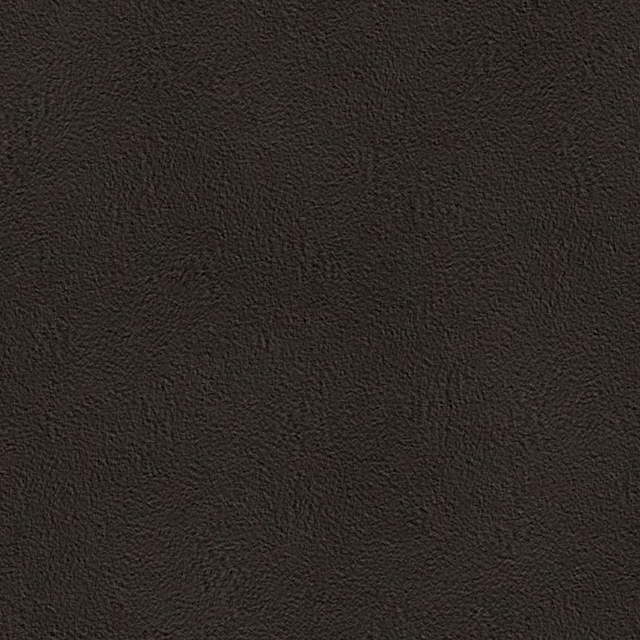
A Shadertoy shader for this texture:

```glsl
// Dark brown, finely grained matte surface with faint raised patches under slanting light.

const vec3  BASE_COLOR     = vec3(0.180, 0.157, 0.144);
const vec3  RELIEF_COLOR   = vec3(1.00, 0.95, 0.98);   // how relief shading shifts each channel
const vec3  WARM_TINT      = vec3(0.012, -0.005, -0.001);
const float GRAIN_SCALE    = 170.0;                    // grain cells across the canvas
const float FINE_RATIO     = 1.8;                      // fine grain relative to main grain
const float FINE_AMOUNT    = 0.65;
const float GRAIN_UNEVEN   = 0.8;                      // local change of grain strength
const float SPECKLE_SCALE  = 215.0;
const float SPECKLE_AMOUNT = 0.070;
const vec2  BUMP_SCALE     = vec2(105.0, 65.0);        // upright bumps inside the patches
const float BUMP_AMOUNT    = 1.1;
const float PATCH_SCALE    = 9.0;
const float TINT_SCALE     = 22.0;
const float LIGHT_ANGLE    = 1.15;                     // radians, from the upper right
const float LIGHT_SWING    = 1.9;                      // slow drift of the grain direction
const float SWING_SCALE    = 5.0;
const float EMBOSS_STEP    = 0.0014;
const float CONTRAST       = 0.117;
const float TONE_VARIATION = 0.019;

// Integer hash giving a unit gradient for a lattice point.
vec2 latticeGradient(ivec2 cell) {
    uvec2 q = uvec2(cell + 4096);
    uint h = q.x * 1597334677u ^ q.y * 3812015801u;
    h = (h ^ (h >> 15)) * 2246822519u;
    h = (h ^ (h >> 13)) * 3266489917u;
    h ^= h >> 16;
    float angle = float(h & 65535u) * (6.2831853 / 65536.0);
    return vec2(cos(angle), sin(angle));
}

float gradientNoise(vec2 p) {
    ivec2 cell = ivec2(floor(p));
    vec2 f = fract(p);
    vec2 u = f * f * f * (f * (f * 6.0 - 15.0) + 10.0);
    float a = dot(latticeGradient(cell), f);
    float b = dot(latticeGradient(cell + ivec2(1, 0)), f - vec2(1.0, 0.0));
    float c = dot(latticeGradient(cell + ivec2(0, 1)), f - vec2(0.0, 1.0));
    float d = dot(latticeGradient(cell + ivec2(1, 1)), f - vec2(1.0, 1.0));
    return mix(mix(a, b, u.x), mix(c, d, u.x), u.y);
}

// Two sizes of grain, on turned lattices so that no axis shows.
float grainHeight(vec2 p) {
    mat2 turn = mat2(0.88, 0.47, -0.47, 0.88);
    vec2 q = turn * p * GRAIN_SCALE;
    return gradientNoise(q) + FINE_AMOUNT * gradientNoise(turn * q * FINE_RATIO + 31.7);
}

float bumpHeight(vec2 p) {
    return gradientNoise(p * BUMP_SCALE + 67.3);
}

void mainImage(out vec4 fragColor, in vec2 fragCoord) {
    vec2 p = fragCoord / iResolution.y;

    // Slow fields: raised patches, grain strength, light drift, tone and tint
    float patches = gradientNoise(p * PATCH_SCALE + 11.3)
                  + 0.8 * gradientNoise(p * PATCH_SCALE * 2.6 + 23.9);
    float patchMask = smoothstep(-0.1, 0.6, patches);
    float strength = 1.0 + GRAIN_UNEVEN * gradientNoise(p * 45.0 + 71.9);
    float angle = LIGHT_ANGLE + LIGHT_SWING * gradientNoise(p * SWING_SCALE + 5.1);
    float tone = gradientNoise(p * 4.0 + 41.2) + 0.8 * gradientNoise(p * 28.0 + 53.6);
    float tint = gradientNoise(p * TINT_SCALE + 83.4)
               + 0.8 * gradientNoise(p * TINT_SCALE * 3.0 + 97.8);

    // Emboss: slopes that face the light are brighter; bumps catch it from the side
    vec2 grainLight = EMBOSS_STEP * vec2(cos(angle), sin(angle));
    vec2 bumpLight = EMBOSS_STEP * vec2(0.9, 0.44);
    float grain = grainHeight(p - grainLight) - grainHeight(p + grainLight);
    float bumps = bumpHeight(p - bumpLight) - bumpHeight(p + bumpLight);
    float relief = strength * grain + BUMP_AMOUNT * patchMask * bumps;

    // Speckle without direction breaks up the embossed strokes
    float speckle = gradientNoise(p * SPECKLE_SCALE + 13.7);

    vec3 color = BASE_COLOR
               + RELIEF_COLOR * (CONTRAST * relief + SPECKLE_AMOUNT * speckle + TONE_VARIATION * tone)
               + WARM_TINT * tint;
    fragColor = vec4(clamp(color, 0.0, 1.0), 1.0);
}
```
